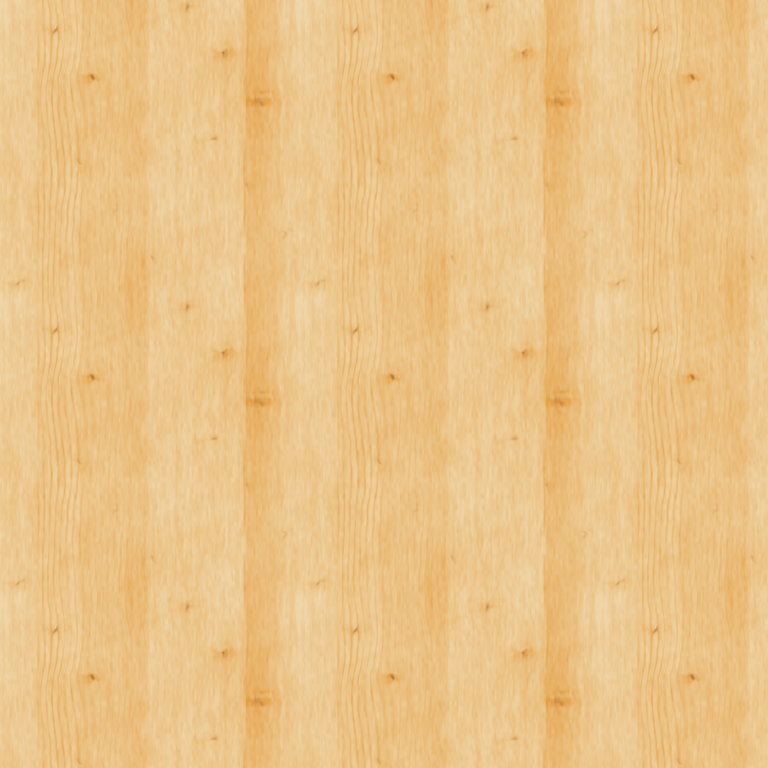
Write a WebGL 1 fragment shader that draws this texture.

```glsl
precision highp float;
// Pale maple boards with vertical grain, soft figure and small scattered knots.
uniform vec2 u_resolution;

#define REPEATS 2.56
#define KNOTS 12
#define LIGHT vec3(0.932, 0.812, 0.615)
#define DARK vec3(0.905, 0.670, 0.355)
#define KNOT_BROWN vec3(0.680, 0.400, 0.130)
#define FIBRE_STRENGTH 0.46
#define CLOUD_STRENGTH 0.26
#define LINE_STRENGTH 0.40
#define HALO_STRENGTH 0.50
#define CORE_STRENGTH 0.80
#define TAU 6.2831853

float hash(vec2 p) {
  return fract(sin(dot(p, vec2(41.3, 289.1))) * 4375.85);
}

// Value noise that wraps after the given number of cells.
float fibre(vec2 p, vec2 cells) {
  p *= cells;
  vec2 cell = floor(p);
  vec2 f = smoothstep(0.0, 1.0, p - cell);
  vec2 a = mod(cell, cells);
  vec2 b = mod(cell + 1.0, cells);
  return mix(mix(hash(a), hash(vec2(b.x, a.y)), f.x),
             mix(hash(vec2(a.x, b.y)), hash(b), f.x), f.y);
}

float band(float x, float left, float right, float soft) {
  return smoothstep(left - soft, left + soft, x)
       - smoothstep(right - soft, right + soft, x);
}

// Returns knot core, surrounding stain and sideways bend of the grain.
vec3 knots(vec2 p) {
  vec3 sum = vec3(0.0);
  vec2 rough = vec2(fibre(p, vec2(60.0, 45.0)), fibre(p, vec2(34.0, 72.0))) - 0.5;
  float speckle = fibre(p, vec2(130.0, 90.0)) - 0.5;
  for (int i = 0; i < KNOTS; i++) {
    float n = float(i);
    vec2 centre = vec2(0.867 + 0.44 * n, 0.34 - 0.08 * n);
    vec2 d = fract(p - centre + 0.5) - 0.5;
    float weight = 0.6 + 0.4 * cos(0.39 * n);
    float size = i == 0 ? 1.5 : 0.7 + 0.45 * hash(vec2(n, 3.0));
    d = d / size + 0.022 * rough;
    float skew = 1.6 * hash(vec2(n, 7.0)) - 0.8;
    float stretch = mix(45.0, 130.0, hash(vec2(n, 11.0)));
    vec2 core = vec2(d.x + skew * d.y, d.y) * vec2(150.0, stretch);
    vec2 stain = vec2(d.x, d.y + skew * d.x * 0.5) * vec2(24.0, 62.0);
    float halo = exp(-dot(stain, stain));
    float wide = exp(-dot(d * vec2(16.0, 14.0), d * vec2(16.0, 14.0)));
    sum.x += weight * exp(-dot(core, core)) * (i == 0 ? 0.5 : 1.0);
    sum.y += weight * (halo * (0.9 + 1.4 * speckle + rough.y) + 0.22 * wide);
    sum.z -= weight * d.x * wide * 0.25;
  }
  return sum;
}

// Base tone of the boards: 0 is pale, 1 is deep orange.
float boardTone(float x, float y) {
  float tone = 0.20;
  tone += 0.13 * band(x, 0.127, 0.27, 0.004);
  tone += 0.25 * band(x, 0.27, 0.493, 0.012);
  tone += 0.10 * band(x, 0.40, 0.493, 0.035) * step(x, 0.493);
  tone += 0.10 * band(x, 0.72, 0.82, 0.05) * step(x, 0.82);
  float fade = 1.0 - smoothstep(0.82, 1.0, x);
  tone += (0.42 + 0.08 * sin(TAU * y)) * fade * smoothstep(0.817, 0.823, x);
  return tone;
}

void main() {
  vec2 canvas = gl_FragCoord.xy / u_resolution;
  vec2 p = fract(vec2(canvas.x, 1.0 - canvas.y) * REPEATS);

  // Slow sway of the grain along its length.
  float sway = 0.003 * sin(TAU * (p.y + p.x)) + 0.0015 * sin(TAU * (3.0 * p.y + 2.0 * p.x));
  vec3 knot = knots(p);
  vec2 grain = vec2(p.x + sway + knot.z, p.y);
  float x = fract(p.x + 0.3 * sway);
  float tone = boardTone(x, p.y);

  // Fine fibres, broad streaks, pores and cloudy figure.
  float fine = fibre(grain, vec2(130.0, 14.0)) - 0.5;
  float broad = fibre(grain, vec2(44.0, 3.0)) - 0.5;
  float pores = fibre(grain, vec2(170.0, 55.0)) - 0.5;
  float flecks = smoothstep(0.72, 1.0, fibre(grain, vec2(110.0, 26.0))) - 0.1;
  float cloud = fibre(grain, vec2(9.0, 6.0)) + 0.6 * fibre(p, vec2(14.0, 23.0)) - 0.8;
  tone += FIBRE_STRENGTH * (0.6 * fine + 0.45 * broad + 0.65 * pores + 0.35 * flecks);
  tone += CLOUD_STRENGTH * cloud;

  // Wavy growth lines, strongest on the second board.
  float phase = 46.0 * grain.x + 0.3 * sin(TAU * (2.0 * p.y + 3.0 * p.x))
              + 0.9 * fibre(p, vec2(9.0, 7.0)) + 0.3 * fibre(p, vec2(24.0, 19.0));
  float line = pow(0.5 + 0.5 * sin(TAU * phase), 4.0) - 0.27;
  float figure = 0.12 + 0.88 * band(x, 0.13, 0.27, 0.015) + 0.25 * band(x, 0.27, 0.45, 0.03);
  tone += LINE_STRENGTH * figure * line * (0.3 + 1.3 * fibre(grain, vec2(46.0, 9.0)));

  // Broken dark joints beside the boards.
  float joint = exp(-pow((x - 0.815) / 0.004, 2.0)) + 0.6 * exp(-pow((x - 0.127) / 0.004, 2.0));
  tone += 0.55 * joint * smoothstep(0.25, 0.75, fibre(p, vec2(5.0, 11.0)));

  tone += HALO_STRENGTH * knot.y;
  vec3 colour = mix(LIGHT, DARK, clamp(tone, -0.15, 1.3));
  colour = mix(colour, KNOT_BROWN, CORE_STRENGTH * clamp(knot.x, 0.0, 1.0));
  gl_FragColor = vec4(colour, 1.0);
}
```
